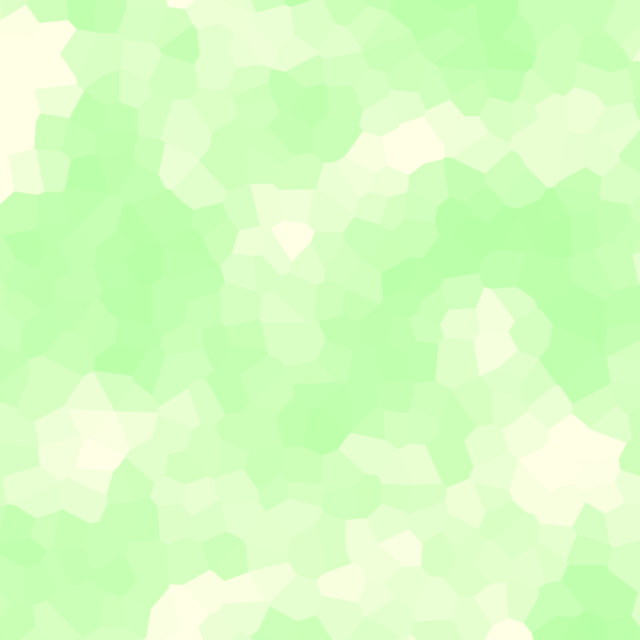
Reproduce this texture procedurally as a three.js fragment shader.

```glsl
varying vec2 vUv;

const float CELLS = 20.0;          // cells across the canvas
const float EDGE_SOFTNESS = 0.0013; // half width of a cell border blend
const float PATCH_FREQ = 6.5;      // light and dark patches across the canvas
const float DETAIL_FREQ = 14.0;
const float PATCH_WEIGHT = 0.66;
const float DETAIL_WEIGHT = 0.34;
const float NOISE_SPREAD = 0.16;   // deviation of the weighted noise
const float CELL_VARIATION = 0.25; // independent tone shift of each cell
const vec3 TONE_CURVE = vec3(0.45, 0.257, 0.04);
const vec3 DEEP_GREEN = vec3(0.70, 1.0, 0.635);
const vec3 PALE_CREAM = vec3(1.0, 1.0, 0.90);

vec2 hash2(vec2 p) {
  vec3 q = fract(p.xyx * vec3(0.1031, 0.1030, 0.0973));
  q += dot(q, q.yzx + 33.33);
  return fract((q.xx + q.yz) * q.zy);
}

float valueNoise(vec2 p) {
  vec2 i = floor(p);
  vec2 f = fract(p);
  vec2 w = f * f * (3.0 - 2.0 * f);
  float low = mix(hash2(i).x, hash2(i + vec2(1.0, 0.0)).x, w.x);
  float high = mix(hash2(i + vec2(0.0, 1.0)).x, hash2(i + 1.0).x, w.x);
  return mix(low, high, w.y);
}

vec2 cellSite(vec2 cell) {
  return cell + hash2(cell + 71.0);
}

// One flat colour per cell, taken from noise at its site
vec3 cellColor(vec2 cell) {
  vec2 site = cellSite(cell) / CELLS;
  float n = PATCH_WEIGHT * valueNoise(site * PATCH_FREQ + 19.0)
          + DETAIL_WEIGHT * valueNoise(site * DETAIL_FREQ + 53.0);
  float z = (n - 0.5) / NOISE_SPREAD;
  z += CELL_VARIATION * (2.0 * hash2(cell + 137.0).x - 1.0);
  float tone = TONE_CURVE.x + TONE_CURVE.y * z + TONE_CURVE.z * z * z;
  return mix(DEEP_GREEN, PALE_CREAM, clamp(tone, 0.0, 1.0));
}

void main() {
  vec2 p = vUv * CELLS;
  vec2 base = floor(p);

  // Find the two nearest sites
  vec2 nearCell = base;
  vec2 nextCell = base;
  vec2 toNear = vec2(0.0);
  vec2 toNext = vec2(0.0);
  float nearDist = 1e3;
  float nextDist = 1e3;
  for (int y = -2; y <= 2; y++) {
    for (int x = -2; x <= 2; x++) {
      vec2 cell = base + vec2(float(x), float(y));
      vec2 toSite = cellSite(cell) - p;
      float dist = dot(toSite, toSite);
      if (dist < nearDist) {
        nextDist = nearDist;
        nextCell = nearCell;
        toNext = toNear;
        nearDist = dist;
        nearCell = cell;
        toNear = toSite;
      } else if (dist < nextDist) {
        nextDist = dist;
        nextCell = cell;
        toNext = toSite;
      }
    }
  }

  // Blend across the border between them
  vec2 span = toNext - toNear;
  float border = 0.5 * (nextDist - nearDist) / max(length(span), 1e-4);
  float blend = 0.5 - 0.5 * smoothstep(0.0, EDGE_SOFTNESS * CELLS, border);
  gl_FragColor = vec4(mix(cellColor(nearCell), cellColor(nextCell), blend), 1.0);
}
```
